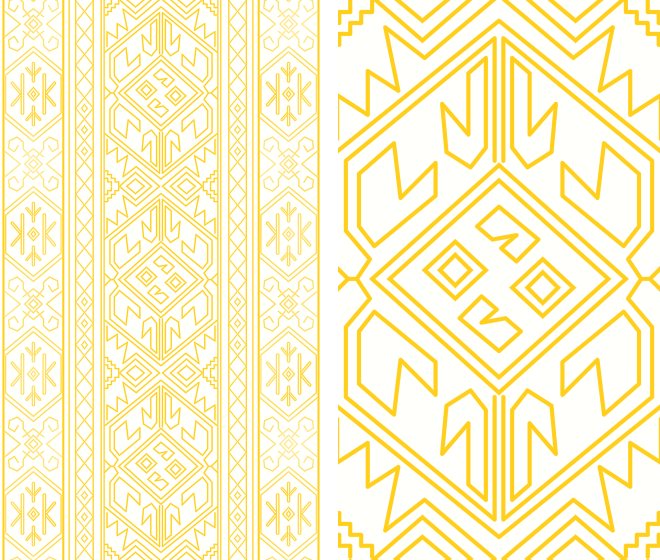
Left, the full canvas; right, a detail of the centre.
This pattern is drawn by a Shadertoy shader. Its source:

```glsl
const vec3 PAPER = vec3(1.0, 1.0, 0.99);
const vec3 GOLD = vec3(1.0, 0.81, 0.11);
const float CANVAS_HEIGHT = 768.0;

float segment(vec2 p, vec2 a, vec2 b) {
    vec2 ab = b - a;
    return length(p - a - ab * clamp(dot(p - a, ab) / dot(ab, ab), 0.0, 1.0));
}

float capsuleOutline(vec2 p, vec2 a, vec2 b, float radius) {
    return abs(segment(p, a, b) - radius);
}

float diamondOutline(vec2 p, vec2 radii) {
    return abs(dot(abs(p), 1.0 / radii) - 1.0) / length(1.0 / radii);
}

float polyline(vec2 p, vec2 points[8]) {
    float d = 1e3;
    for (int i = 0; i < 7; i++) d = min(d, segment(p, points[i], points[i + 1]));
    return d;
}

float stairs(vec2 p, vec2 start, float tread, int count) {
    float d = 1e3;
    for (int i = 0; i < count; i++) {
        vec2 a = start + float(i) * vec2(-tread, tread);
        vec2 corner = a - vec2(tread, 0.0);
        d = min(d, min(segment(p, a, corner), segment(p, corner, corner + vec2(0.0, tread))));
    }
    return d;
}

float centredRepeat(float x, float period) {
    return mod(x + 0.5 * period, period) - 0.5 * period;
}

float ink(float d, float halfWidth, float blur) {
    return 1.0 - smoothstep(halfWidth - blur, halfWidth + blur, d);
}

// Half-turn symmetric heart of the medallion
float medallionHeart(vec2 p) {
    vec2 turned = p.x < 0.0 ? -p : p;
    vec2 eye = turned - vec2(20.0, 4.0);
    float d = min(diamondOutline(eye, vec2(14.0, 13.0)), diamondOutline(eye, vec2(7.0)));
    for (float turn = -1.0; turn <= 1.0; turn += 2.0)
        d = min(d, polyline(p * turn, vec2[8](
            vec2(-3, -18), vec2(-10, -24), vec2(0, -33), vec2(18, -18),
            vec2(8, -8), vec2(1, -14), vec2(8, -20), vec2(-3, -18))));
    return d;
}

// Hexagon, folded hooks and the crossing between medallions
float medallionPanel(vec2 p) {
    vec2 q = abs(p);
    float d = min(diamondOutline(q, vec2(58, 52)), diamondOutline(q, vec2(50, 45)));
    d = min(d, medallionHeart(p));
    d = min(d, polyline(q, vec2[8](
        vec2(2, 54), vec2(2, 110), vec2(70, 54), vec2(70, 22),
        vec2(59, 9), vec2(65, 0), vec2(69, 0), vec2(78, 9))));
    d = min(d, segment(q, vec2(0, 118), vec2(78, 55)));
    d = min(d, polyline(q, vec2[8](
        vec2(64, 48), vec2(64, 24), vec2(57, 15), vec2(29, 38),
        vec2(29, 53), vec2(45, 37), vec2(48, 62), vec2(64, 48))));
    d = min(d, polyline(q, vec2[8](
        vec2(6, 101), vec2(6, 60), vec2(13, 51), vec2(24, 58),
        vec2(26, 80), vec2(14, 66), vec2(14, 94), vec2(6, 101))));
    d = min(d, polyline(q, vec2[8](
        vec2(74, 64), vec2(74, 84), vec2(60, 75), vec2(60, 95),
        vec2(46, 86), vec2(52, 115), vec2(34, 101), vec2(2, 128))));
    vec2 knot = q - vec2(35, 128);
    d = min(d, min(diamondOutline(knot, vec2(22, 19)), diamondOutline(knot, vec2(12, 10))));
    return min(d, min(stairs(q, vec2(78, 107), 5.0, 4), stairs(q, vec2(78, 117), 5.0, 2)));
}

// Flower in a hexagon, with scrolls around a small diamond
float flowerBand(vec2 p) {
    vec2 q = abs(p);
    float d = min(diamondOutline(q, vec2(8, 9)), diamondOutline(q, vec2(3, 4)));
    d = min(d, capsuleOutline(q, vec2(15, 0), vec2(15, 26), 1.7));
    d = min(d, capsuleOutline(q, vec2(18, 2), vec2(29, 15), 1.4));
    d = min(d, capsuleOutline(q, vec2(0, 18), vec2(0, 42), 1.5));
    d = min(d, capsuleOutline(q, vec2(2, 27), vec2(9, 35), 1.2));
    d = min(d, min(segment(q, vec2(38, 0), vec2(38, 26)), segment(q, vec2(38, 26), vec2(0, 58))));
    d = min(d, segment(q, vec2(0, 65), vec2(41, 31)));
    d = min(d, polyline(q, vec2[8](
        vec2(5, 86), vec2(14, 75), vec2(14, 66), vec2(22, 59),
        vec2(33, 64), vec2(34, 74), vec2(26, 79), vec2(21, 71))));
    d = min(d, segment(q, vec2(0, 75), vec2(14, 86)));
    d = min(d, segment(q, vec2(18, 96), vec2(41, 77)));
    vec2 knot = q - vec2(0, 96);
    return min(d, min(diamondOutline(knot, vec2(12)), diamondOutline(knot, vec2(6))));
}

// Diamond chain: three of every nine links hold a small diamond
float diamondChain(vec2 p, float link) {
    float row = floor(p.y / link + 0.5);
    vec2 q = vec2(p.x, centredRepeat(p.y, link));
    float d = diamondOutline(q, vec2(12.0, 0.5 * link));
    return mod(row + 1.0, 9.0) < 2.5 ? min(d, diamondOutline(q, vec2(4, 5))) : d;
}

void mainImage(out vec4 fragColor, in vec2 fragCoord) {
    float unit = CANVAS_HEIGHT / iResolution.y;
    vec2 p = vec2(fragCoord.x - 0.5 * iResolution.x, iResolution.y - fragCoord.y) * unit;
    float side = abs(p.x), blur = 0.7 * unit;
    float flowerY = centredRepeat(p.y - 129.0, 192.0);
    float wear = 0.8 - 0.15 * cos(flowerY * 0.0327 + 3.14) * sin(p.x * 0.04 + p.y * 0.011)
               - 0.15 * smoothstep(45.0, 85.0, abs(flowerY));

    float cover = 0.0;
    if (side < 78.0) cover = ink(medallionPanel(vec2(p.x, centredRepeat(p.y - 127.5, 256.0))), 0.95, blur);
    else if (side > 93.0 && side < 117.0) cover = 0.9 * ink(diamondChain(vec2(side - 105.0, p.y - 178.0), 29.5), 0.8, blur);
    else if (side > 134.0 && side < 216.0) cover = wear * ink(flowerBand(vec2(side - 175.0, flowerY)), 0.85, blur);

    // Upright rules, heavier around the flower bands
    float rules = min(min(abs(side - 78.0), abs(side - 82.0)), min(abs(side - 93.0), abs(side - 117.0)));
    rules = min(rules, abs(side - 126.0));
    float edges = min(abs(side - 134.0), abs(side - 216.0));
    cover = max(cover, max(ink(rules, 0.85, blur), ink(edges, 1.4, blur)));
    fragColor = vec4(mix(PAPER, GOLD, cover), 1.0);
}
```
